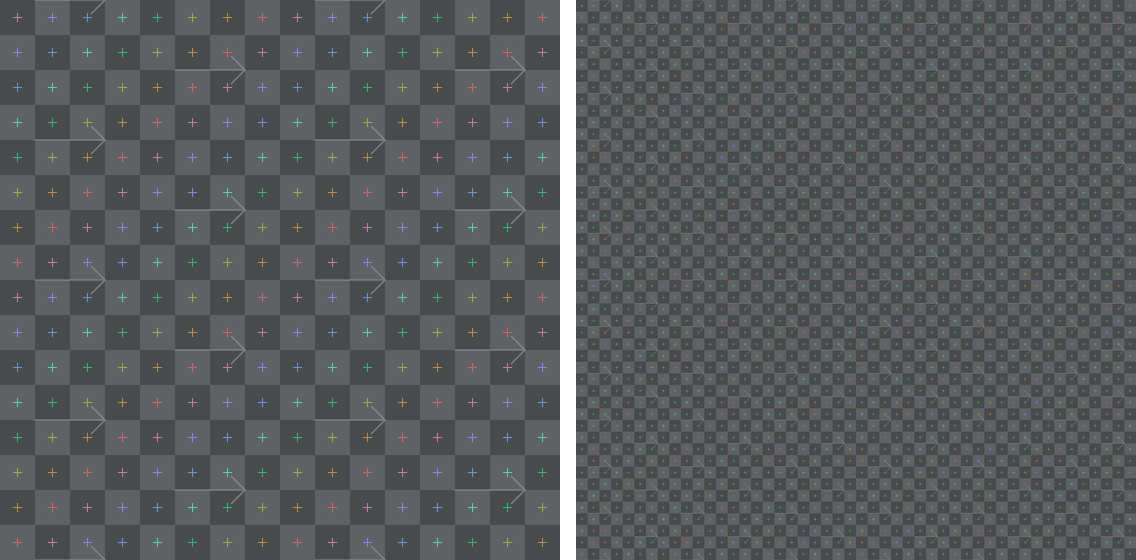
Left: one tile. Right: repeated 3 by 3.
This pattern is drawn by a three.js fragment shader. Its source:

```glsl
// Grey checkerboard with a small coloured plus in each cell and faint staggered arrows.
varying vec2 vUv;

const float CELLS = 16.0;                 // cells across and up
const float HUES = 8.0;                   // plus colours per diagonal cycle
const vec3 DARK = vec3(0.282, 0.295, 0.295);
const vec3 LIGHT = vec3(0.369, 0.384, 0.394);

// Lengths below are in cells
const float LINE_HALF = 0.0156;           // half the stroke width
const float PLUS_ARM = 0.13;
const float SHAFT = 2.0;
const float BARB = 0.39;                  // reach of the arrowhead on each axis
const vec2 ARROW_PERIOD = vec2(8.0, 4.0);
const vec2 ARROW_TIP = vec2(3.0, 0.0);
const vec3 ARROW_COLOR = vec3(0.58, 0.595, 0.60);
const float ARROW_ALPHA = 0.85;

vec3 plusColor(float i) {
  if (i < 0.5) return vec3(0.75, 0.48, 0.71);   // pink
  if (i < 1.5) return vec3(0.59, 0.50, 0.91);   // violet
  if (i < 2.5) return vec3(0.44, 0.57, 0.84);   // blue
  if (i < 3.5) return vec3(0.36, 0.79, 0.75);   // cyan
  if (i < 4.5) return vec3(0.25, 0.67, 0.50);   // green
  if (i < 5.5) return vec3(0.55, 0.70, 0.31);   // lime
  if (i < 6.5) return vec3(0.71, 0.55, 0.31);   // ochre
  return vec3(0.79, 0.40, 0.41);                // red
}

float coverage(float dist, float px) {
  return clamp(0.5 - dist / px, 0.0, 1.0);
}

float segmentDist(vec2 p, vec2 a, vec2 b) {
  vec2 ab = b - a;
  return length(p - a - ab * clamp(dot(p - a, ab) / dot(ab, ab), 0.0, 1.0));
}

float plusDist(vec2 p) {
  p = abs(p);
  return max(max(p.x, p.y) - PLUS_ARM, min(p.x, p.y) - LINE_HALF);
}

// Arrow pointing right, tip at the origin
float arrowDist(vec2 p) {
  float shaft = segmentDist(p, vec2(-SHAFT, 0.0), vec2(0.0));
  float barbs = segmentDist(vec2(p.x, abs(p.y)), vec2(-BARB, BARB), vec2(0.0));
  return min(shaft, barbs) - LINE_HALF;
}

// Wraps the plane around one arrow, leaving room behind its tip
vec2 arrowSpace(vec2 p, vec2 tip) {
  vec2 room = ARROW_PERIOD * vec2(0.75, 0.5);
  return mod(p - tip + room, ARROW_PERIOD) - room;
}

void main() {
  vec2 p = vUv * CELLS;
  float px = max(fwidth(p.x), 1e-5);

  // Checkerboard with softened edges, light in the lower left
  vec2 side = abs(mod(p - 0.5, 2.0) - 1.0) - 0.5;
  side = clamp(side * 2.0 / px, -1.0, 1.0);
  vec3 color = mix(DARK, LIGHT, 0.5 + 0.5 * side.x * side.y);

  // Pluses, coloured along falling diagonals
  vec2 cell = floor(p);
  float hue = mod(cell.x - cell.y + CELLS - 1.0, HUES);
  color = mix(color, plusColor(hue), coverage(plusDist(fract(p) - 0.5), px));

  // Two interleaved sets of arrows
  float arrows = 1e3;
  for (int i = 0; i < 2; i++) {
    vec2 tip = ARROW_TIP + float(i) * 0.5 * ARROW_PERIOD;
    arrows = min(arrows, arrowDist(arrowSpace(p, tip)));
  }
  color = mix(color, ARROW_COLOR, ARROW_ALPHA * coverage(arrows, px));

  gl_FragColor = vec4(color, 1.0);
}
```
